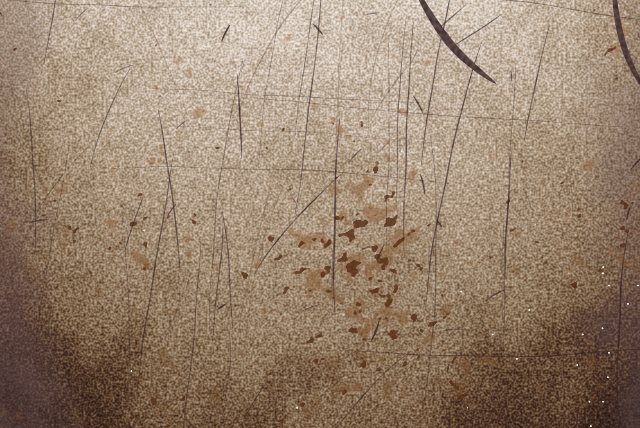
A Shadertoy shader for this texture:

```glsl
// Worn tan metal sheet with fine grain, rust spots, dark corners and long scratches.

const vec3 DARK  = vec3(0.28, 0.18, 0.14);
const vec3 UMBER = vec3(0.44, 0.33, 0.23);
const vec3 OCHRE = vec3(0.58, 0.49, 0.39);
const vec3 TAN   = vec3(0.71, 0.63, 0.54);
const vec3 CREAM = vec3(0.83, 0.78, 0.73);
const vec3 GLARE = vec3(0.93, 0.90, 0.86);
const vec3 RUST  = vec3(0.34, 0.17, 0.08);
const vec3 STAIN = vec3(0.53, 0.35, 0.19);
const vec3 PLUM  = vec3(0.42, 0.33, 0.34);
const vec3 INK   = vec3(0.20, 0.13, 0.14);

const float TONE_BOTTOM = 1.55;   // tone scale: 0 = DARK ... 4 = CREAM
const float TONE_TOP    = 4.05;
const float EDGE_SHADE  = 1.3;
const float GRAIN_FREQ  = 190.0;
const float GRAIN       = 1.9;
const float WOBBLE      = 0.006;
const float TAU         = 6.28319;

vec2 hash22(vec2 p) {
    vec3 a = fract(p.xyx * vec3(0.1031, 0.1030, 0.0973));
    a += dot(a, a.yzx + 33.33);
    return fract((a.xx + a.yz) * a.zy);
}

float corner(vec2 cell, vec2 offset) {
    float a = TAU * hash22(cell).x;
    return dot(vec2(cos(a), sin(a)), offset);
}

// Gradient noise, roughly -0.7 to 0.7
float noise(vec2 p) {
    vec2 i = floor(p), f = p - i;
    vec2 u = f * f * f * (f * (f * 6.0 - 15.0) + 10.0);
    vec2 e = vec2(1.0, 0.0);
    return mix(mix(corner(i, f), corner(i + e, f - e), u.x),
               mix(corner(i + e.yx, f - e.yx), corner(i + 1.0, f - 1.0), u.x), u.y);
}

float fbm(vec2 p) {
    float sum = 0.0, amp = 1.0;
    for (int i = 0; i < 4; i++) {
        sum += amp * noise(p);
        p = mat2(1.6, 1.2, -1.2, 1.6) * p + 7.3;
        amp *= 0.55;
    }
    return sum;
}

vec3 toneRamp(float t) {
    vec3 c = mix(DARK * (1.0 + 0.4 * min(t, 0.0)), UMBER, clamp(t, 0.0, 1.0));
    c = mix(c, OCHRE, clamp(t - 1.0, 0.0, 1.0));
    c = mix(c, TAN, clamp(t - 2.0, 0.0, 1.0));
    c = mix(c, CREAM, clamp(t - 3.0, 0.0, 1.0));
    return mix(c, GLARE, clamp(t - 4.0, 0.0, 1.0));
}

// Coverage of a bent stroke with tapered ends; angle is measured from vertical
float stroke(vec2 p, vec2 centre, float angle, float halfLen, float halfWidth, float bend) {
    vec2 q = p - centre;
    float c = cos(angle), s = sin(angle);
    q = vec2(c * q.x - s * q.y, s * q.x + c * q.y);
    float along = q.y / halfLen;
    float d = abs(q.x - bend * (q.y * q.y - 0.3 * halfLen * halfLen));
    float w = halfWidth * sqrt(max(1.0 - along * along, 0.0));
    return step(abs(along), 1.0) * clamp((w - d) * iResolution.y + 0.5, 0.0, 1.0);
}

// Random family of strokes; len and width are upper limits
float scratches(vec2 p, int count, float seed, float angle, float spread,
                float len, float width, float bend) {
    float clear = 1.0, aspect = iResolution.x / iResolution.y;
    for (int i = 0; i < count; i++) {
        vec2 a = hash22(vec2(float(i) * 3.7 + 1.0, seed));
        vec2 b = hash22(vec2(float(i) * 5.3 + 9.0, seed + 17.0));
        vec2 c = hash22(vec2(float(i) * 7.1 + 4.0, seed + 41.0));
        float turn = angle + spread * (b.x + c.y - 1.0);
        float cover = stroke(p, a * vec2(aspect, 1.0), turn, len * mix(0.25, 1.0, b.y),
                             width * mix(0.4, 1.0, c.x), bend * (2.0 * c.y - 1.0));
        clear *= 1.0 - cover * mix(0.45, 1.0, c.x);
    }
    return 1.0 - clear;
}

void mainImage(out vec4 fragColor, in vec2 fragCoord) {
    vec2 uv = fragCoord / iResolution.xy;
    vec2 p = fragCoord / iResolution.y;
    float side = abs(2.0 * uv.x - 1.0);
    float broad = fbm(p * 4.0);
    float mottle = fbm(p * 17.0 + 31.0);
    float low = 1.0 - uv.y;

    // Light from the top centre, blotched dark lower corners, grain
    float tone = mix(TONE_BOTTOM, TONE_TOP, uv.y) - EDGE_SHADE * side * side * side;
    tone += 0.45 * broad + 0.45 * mottle;
    float grime = low * low * (0.35 + 0.65 * side);
    tone -= 1.3 * smoothstep(0.25, 0.9, grime + 0.6 * broad + 0.25 * mottle);
    tone += GRAIN * noise(p * GRAIN_FREQ) + 0.5 * GRAIN * noise(p.yx * GRAIN_FREQ * 0.47);
    vec3 col = toneRamp(tone);
    col = mix(col, PLUM, 0.55 * smoothstep(0.78, 1.05, side + 0.2 * broad) * (0.35 + 0.65 * low));

    // Soft stains and crisp rust flecks, thickest right of the centre
    vec2 slant = mat2(0.85, -0.6, 0.5, 1.1) * p;
    float cluster = exp(-dot(p - vec2(0.88, 0.40), p - vec2(0.88, 0.40)) * 32.0);
    float patches = 0.35 * noise(p * 3.1 + 5.0) + 0.3 * cluster + 0.12 * low;
    float flecks = noise(slant * 31.0) + 0.45 * noise(slant * 73.0) + patches;
    col = mix(col, STAIN * (0.85 + 0.3 * uv.y), 0.55 * smoothstep(0.33, 0.62, mottle * 0.7 + patches));
    col = mix(col, RUST, 0.8 * smoothstep(0.62, 0.74, flecks));

    // Scratches: pale arcs, upright cuts, level lines, small nicks
    vec2 bent = p + WOBBLE * vec2(noise(p * 6.0), noise(p * 6.0 + 50.0));
    float wear = 0.8 + 0.4 * noise(p * 24.0);
    col = mix(col, UMBER, 0.5 * wear * scratches(bent, 24, 3.0, 0.0, 0.9, 0.30, 0.0016, 1.2));
    col = mix(col, INK, 0.85 * wear * scratches(bent, 26, 11.0, 0.04, 0.22, 0.36, 0.0018, 0.25));
    col = mix(col, INK, 0.75 * wear * scratches(bent, 7, 23.0, 1.62, 0.12, 0.55, 0.0014, 0.15));
    col = mix(col, INK, 0.8 * wear * scratches(bent, 14, 37.0, 0.5, 1.0, 0.17, 0.0015, 1.5));
    col = mix(col, INK, 0.8 * scratches(bent, 34, 53.0, 0.4, 1.6, 0.03, 0.0022, 4.0));

    // Two wide gouges near the upper right
    for (int i = 0; i < 2; i++) {
        float k = float(i);
        float gouge = stroke(bent, vec2(1.05 + 0.41 * k, 0.91), -0.68 + 0.4 * k, 0.15, 0.009 - 0.002 * k, 1.1);
        col = mix(col, mix(INK, PLUM, 0.35 + 0.7 * noise(p * 90.0)), 0.9 * gouge);
    }

    // Bright specks towards the lower right
    vec2 grid = p * 70.0, cell = floor(grid), rnd = hash22(cell + 200.0);
    float chance = 0.025 * smoothstep(0.55, 1.0, uv.x) * smoothstep(0.65, 0.2, uv.y);
    float speck = smoothstep(0.22, 0.08, length(grid - cell - 0.3 - 0.4 * rnd.yx));
    col = mix(col, vec3(0.93, 0.92, 0.95), speck * step(rnd.x, chance));

    fragColor = vec4(clamp(col, 0.0, 1.0), 1.0);
}
```
